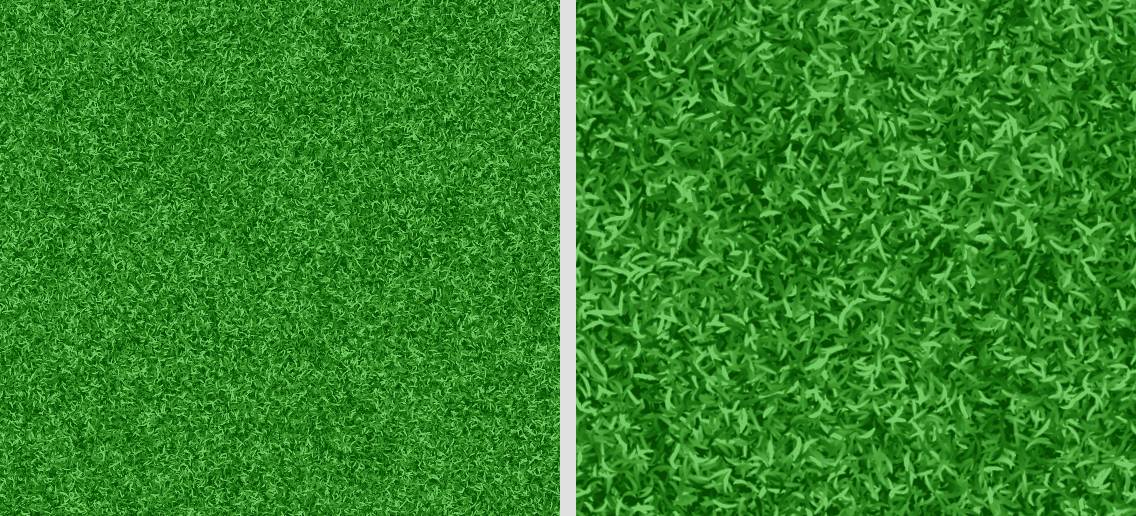
Left: the whole. Right: its middle third, enlarged.
Reproduce this texture procedurally as a Shadertoy shader.

```glsl
// Blade geometry, in canvas heights
const int LAYERS = 10;
const float CELL = 0.0100;
const float HALF_LENGTH_MIN = 0.0048;
const float HALF_LENGTH_MAX = 0.0095;
const float HALF_WIDTH = 0.0014;
const float BEND = 0.0035;
const float SOFTNESS = 0.0010;

// Tone: 0 is deep shade, 1 is sunlit
const float DEPTH_SHADE = 0.50;
const float MEAN_DEPTH = 0.70;
const float TIP_LIGHT = 0.13;
const float CLUMP_SIZE = 0.035;
const float CLUMP_AMOUNT = 0.22;
const float CONTRAST = 1.20;

const vec3 SHADOW = vec3(0.02, 0.29, 0.00);
const vec3 DEEP = vec3(0.08, 0.41, 0.04);
const vec3 MIDDLE = vec3(0.17, 0.51, 0.11);
const vec3 FRESH = vec3(0.26, 0.62, 0.19);
const vec3 PALE = vec3(0.32, 0.65, 0.26);
const vec3 SUNLIT = vec3(0.46, 0.80, 0.40);

vec4 hash4(vec3 p) {
    vec4 q = fract(p.xyzx * vec4(0.1031, 0.1030, 0.0973, 0.1099));
    q += dot(q, q.wzxy + 33.33);
    return fract((q.xxyz + q.yzzw) * q.zywx);
}

float valueNoise(vec2 p) {
    vec2 i = floor(p);
    vec2 f = fract(p);
    f = f * f * (3.0 - 2.0 * f);
    float a = hash4(vec3(i, 91.0)).x;
    float b = hash4(vec3(i + vec2(1.0, 0.0), 91.0)).x;
    float c = hash4(vec3(i + vec2(0.0, 1.0), 91.0)).x;
    float d = hash4(vec3(i + 1.0, 91.0)).x;
    return mix(mix(a, b, f.x), mix(c, d, f.x), f.y);
}

float ramp(float from, float to, float x) {
    return clamp((x - from) / (to - from), 0.0, 1.0);
}

vec3 grassColor(float tone) {
    vec3 color = mix(SHADOW, DEEP, ramp(0.00, 0.22, tone));
    color = mix(color, MIDDLE, ramp(0.22, 0.49, tone));
    color = mix(color, FRESH, ramp(0.49, 0.72, tone));
    color = mix(color, PALE, ramp(0.72, 0.85, tone));
    return mix(color, SUNLIT, ramp(0.85, 1.00, tone));
}

// Returns coverage in x and position along the blade (-1 to 1) in y
vec2 blade(vec2 p, float angle, float halfLength, float bend, float soft) {
    vec2 axis = vec2(cos(angle), sin(angle));
    float along = dot(p, axis) / halfLength;
    float across = dot(p, vec2(-axis.y, axis.x)) - bend * (along * along - 0.33);
    float width = HALF_WIDTH * (1.0 - 0.65 * along * along);
    float side = 1.0 - smoothstep(width - soft, width + soft, abs(across));
    float ends = 1.0 - smoothstep(0.8, 1.05, abs(along));
    return vec2(side * ends, clamp(along, -1.0, 1.0));
}

void mainImage(out vec4 fragColor, in vec2 fragCoord) {
    vec2 uv = fragCoord / iResolution.y;
    float soft = max(SOFTNESS, 0.5 / iResolution.y);
    float tone = 0.05;

    // Stack blades from the ground upwards
    for (int layer = 0; layer < LAYERS; layer++) {
        float level = float(layer);
        float depth = (level + 0.5) / float(LAYERS);
        vec2 grid = uv / CELL + hash4(vec3(level, 7.0, 3.0)).xy * 50.0;
        vec2 home = floor(grid);

        for (int y = -1; y <= 1; y++) {
            for (int x = -1; x <= 1; x++) {
                vec2 cell = home + vec2(x, y);
                vec4 place = hash4(vec3(cell, level + 11.0));
                vec4 look = hash4(vec3(cell, level + 47.0));
                vec2 p = (grid - cell - place.xy) * CELL;
                float halfLength = mix(HALF_LENGTH_MIN, HALF_LENGTH_MAX, place.w);
                float bend = BEND * (2.0 * look.y - 1.0);
                vec2 shape = blade(p, place.z * 6.2832, halfLength, bend, soft);
                float bladeTone = look.x + DEPTH_SHADE * (depth - MEAN_DEPTH)
                                + TIP_LIGHT * shape.y;
                tone = mix(tone, bladeTone, shape.x);
            }
        }
    }

    // Broad clumps of lighter and darker turf
    float clump = 0.6 * valueNoise(uv / CLUMP_SIZE)
                + 0.4 * valueNoise(uv / CLUMP_SIZE * 2.7 + 19.0);
    tone += CLUMP_AMOUNT * (clump - 0.5);
    tone = 0.5 + (tone - 0.5) * CONTRAST;

    fragColor = vec4(grassColor(tone), 1.0);
}
```
